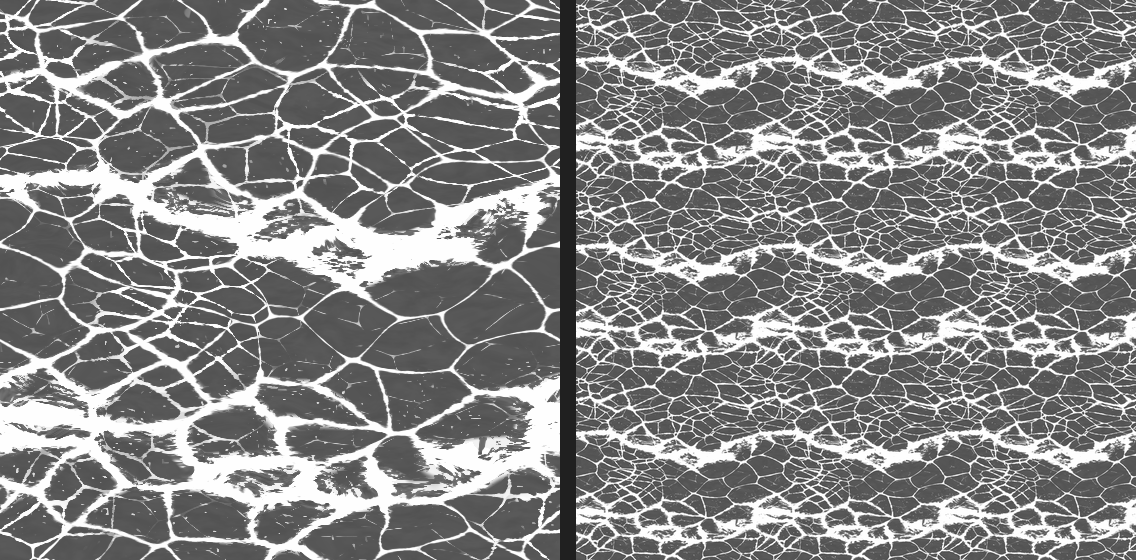
Left: one tile. Right: repeated 3 by 3.
A WebGL 2 fragment shader for this texture:

```glsl
#version 300 es
precision highp float;
// Draws a seamless web of white sea foam drifting over dark grey water.

uniform vec2 u_resolution;
out vec4 fragColor;

const float TAU = 6.2831853;
const float WATER = 0.338;
const float FOAM = 0.995;
const float ROUNDING = 32.0;
const vec2 LENS = vec2(0.707, 0.53);

float hash(vec2 p, float seed) {
    return fract(sin(dot(p, vec2(127.1, 311.7)) + seed * 17.3) * 43758.5453);
}

// Value noise that wraps over the unit square; freq must be whole numbers.
float noise(vec2 p, vec2 freq, float seed) {
    vec2 q = p * freq;
    vec2 i = floor(q);
    vec2 f = q - i;
    f = f * f * f * (f * (f * 6.0 - 15.0) + 10.0);
    vec2 lo = mod(i, freq);
    vec2 hi = mod(i + 1.0, freq);
    float bottom = mix(hash(lo, seed), hash(vec2(hi.x, lo.y), seed), f.x);
    float top = mix(hash(vec2(lo.x, hi.y), seed), hash(hi, seed), f.x);
    return mix(bottom, top, f.y);
}

// Layered noise with doubling frequencies, stretched in contrast.
float streaks(vec2 p, vec2 freq, float seed) {
    float sum = 0.0;
    float weight = 0.5;
    for (int i = 0; i < 3; i++) {
        sum += weight * noise(p, freq, seed + float(i));
        freq *= 2.0;
        weight *= 0.6;
    }
    return clamp((sum / 0.98 - 0.5) * 1.8 + 0.5, 0.0, 1.0);
}

// Bends the plane so that straight cell walls become flowing curves.
vec2 bend(vec2 p, vec2 freq, vec2 amount, float seed) {
    vec2 n = vec2(noise(p, freq, seed), noise(p, freq, seed + 5.0));
    return p + (n - 0.5) * amount;
}

// Offset to a cell centre of the diagonal lattice, in flattened lens space.
vec2 centreOffset(vec2 q, vec2 cell, vec2 count, float seed) {
    vec2 id = mod(vec2(cell.x + cell.y, cell.x - cell.y), 2.0 * count);
    vec2 jitter = vec2(hash(id, seed), hash(id, seed + 3.0)) - 0.5;
    vec2 o = cell + 0.5 + 0.8 * jitter - q;
    return vec2(o.x + o.y, o.x - o.y) * LENS;
}

// Rounded distance to the walls of lens-shaped cells, even in all directions.
float wallDistance(vec2 p, vec2 count, float seed) {
    vec2 q = vec2(dot(p, count), dot(p, vec2(count.x, -count.y)));
    vec2 base = floor(q);
    vec2 slope = vec2(count.x / count.y * LENS.x / LENS.y, 1.0);
    vec2 nearest = vec2(0.0);
    float best = 9.0;
    for (int j = -2; j <= 2; j++) {
        for (int i = -2; i <= 2; i++) {
            vec2 offset = centreOffset(q, base + vec2(i, j), count, seed);
            float d = dot(offset, offset);
            if (d < best) {
                best = d;
                nearest = offset;
            }
        }
    }
    float sum = 0.0;
    for (int j = -2; j <= 2; j++) {
        for (int i = -2; i <= 2; i++) {
            vec2 offset = centreOffset(q, base + vec2(i, j), count, seed);
            vec2 gap = offset - nearest;
            if (dot(gap, gap) > 0.0001) {
                float d = dot(0.5 * (offset + nearest), gap) / length(gap * slope);
                sum += exp(-ROUNDING * d);
            }
        }
    }
    return max(-log(sum) / ROUNDING, 0.0);
}

// Strength of a winding drift of thick foam that swells around peakX.
float drift(vec2 p, float height, float crestX, float peakX, float thickness) {
    float dy = p.y - height - 0.065 * cos(TAU * (p.x - crestX));
    dy = (fract(dy + 0.5) - 0.5) / thickness;
    return exp(-dy * dy) * (0.42 + 0.58 * cos(0.5 * TAU * (p.x - peakX)) * cos(0.5 * TAU * (p.x - peakX)));
}

// Foam cover around a wall, with a ragged edge that grows with the width.
float foamCover(float wall, float width, float ragged) {
    float depth = width * (0.1 + 1.8 * ragged) - wall;
    float soft = 0.014 + 0.05 * width;
    return smoothstep(-soft, soft, depth);
}

void main() {
    vec2 uv = gl_FragCoord.xy / u_resolution;
    vec2 flow = bend(uv, vec2(3.0, 5.0), vec2(0.1, 0.07), 1.0);
    flow = bend(flow, vec2(9.0, 19.0), vec2(0.03, 0.014), 11.0);
    vec2 curl = bend(uv, vec2(14.0, 22.0), vec2(0.05, 0.035), 21.0);
    float ragged = streaks(curl, vec2(30.0, 76.0), 31.0);
    float fine = streaks(curl, vec2(64.0, 150.0), 41.0);

    // Thick drifts and the broad web
    float thick = drift(flow, 0.62, 0.2, 0.7, 0.045) + 0.75 * drift(flow, 0.19, 0.1, 0.82, 0.055);
    float patches = noise(uv, vec2(4.0, 7.0), 51.0);
    float width = 0.012 + 0.065 * patches * patches * patches + 0.27 * thick;
    float wall = wallDistance(flow, vec2(4.0, 9.0), 61.0);
    float foam = foamCover(wall, width, mix(ragged, fine, 0.4));

    // Thin broken threads between the broad strands
    float threadZone = smoothstep(0.4, 0.8, noise(uv, vec2(3.0, 4.0), 71.0));
    float threadWall = wallDistance(flow, vec2(6.0, 15.0), 81.0);
    float thread = foamCover(threadWall, 0.009 + 0.04 * threadZone * patches, fine);
    foam = max(foam, thread * mix(0.7 * smoothstep(0.45, 0.75, ragged), 1.0, threadZone));

    // Torn flecks beside the strands and scattered specks
    float fringe = smoothstep(0.0, 0.12, 2.4 * width - wall);
    float flecks = smoothstep(0.6, 0.74, fine) * fringe;
    float specks = smoothstep(0.88, 0.97, noise(curl, vec2(130.0, 190.0), 91.0));
    specks *= smoothstep(0.45, 0.8, patches + 0.5 * thick);
    foam = max(foam, max(flecks * 0.9, specks * 0.8));

    // Faint film on the water
    float film = 0.03 * (ragged - 0.5) + 0.2 * fringe * fine;
    fragColor = vec4(vec3(mix(WATER + film, FOAM, foam)), 1.0);
}
```
